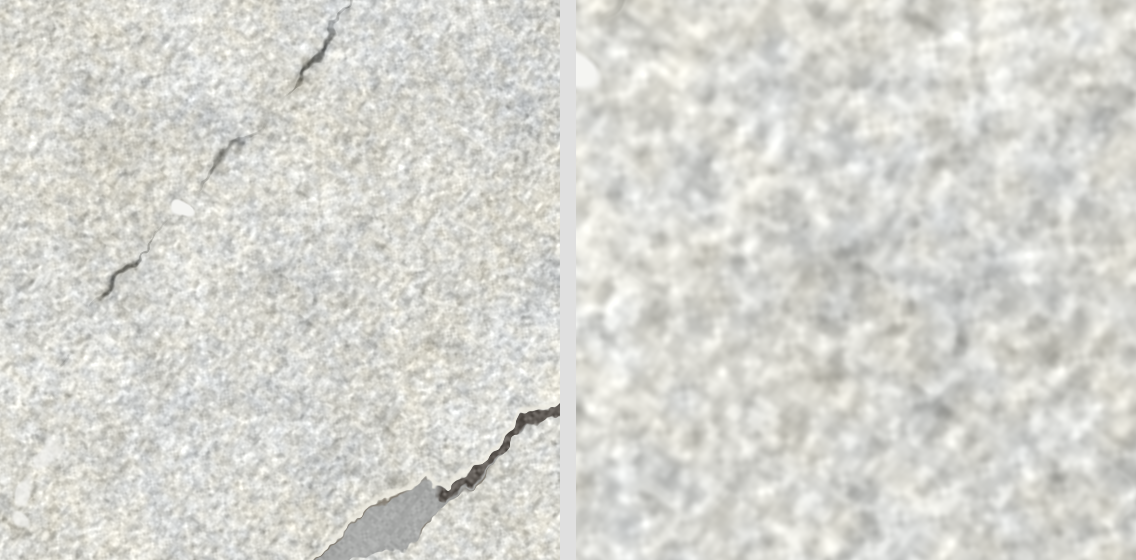
Left: the whole. Right: its middle third, enlarged.
Reproduce this texture procedurally as a three.js fragment shader.

```glsl
varying vec2 vUv;

float hash(vec2 p) {
  vec3 q = fract(vec3(p.xyx) * 0.1031);
  q += dot(q, q.yzx + 33.33);
  return fract((q.x + q.y) * q.z);
}

float noise(vec2 p) {
  vec2 i = floor(p), f = fract(p);
  f *= f * (3.0 - 2.0 * f);
  return mix(mix(hash(i), hash(i + vec2(1.0, 0.0)), f.x),
             mix(hash(i + vec2(0.0, 1.0)), hash(i + 1.0), f.x), f.y);
}

// Centred noise on a turned grid, so the cells do not line up with the canvas
float grain(vec2 p, float scale) {
  return noise(mat2(0.8, 0.6, -0.6, 0.8) * p * scale + scale + 100.0) - 0.5;
}

float ramp(float x, float a, float b) {
  return clamp((x - a) / (b - a), 0.0, 1.0);
}

float segment(vec2 p, vec2 a, vec2 b) {
  vec2 d = b - a;
  return length(p - a - d * clamp(dot(p - a, d) / dot(d, d), 0.0, 1.0));
}

float spot(vec2 p, vec2 centre, float radius) {
  return 1.0 - smoothstep(0.6 * radius, radius, length(p - centre));
}

vec3 stone(vec2 p) {
  vec2 warped = p + 0.006 * vec2(grain(p, 60.0), grain(p + 3.0, 60.0));
  vec2 lightStep = vec2(0.004, -0.005);
  float relief = grain(warped, 105.0) - grain(warped + lightStep, 105.0);
  float pits = smoothstep(0.08, 0.45, grain(warped + 5.0, 75.0));
  float shade = 0.10 * grain(warped, 65.0) + 0.13 * grain(warped, 130.0)
              + 0.10 * grain(p, 230.0) + 0.07 * grain(p, 13.0)
              + 0.04 * grain(p, 5.0) + 0.13 * relief - 0.07 * pits;
  float warmth = 0.03 * grain(p, 8.0) + 0.03 * grain(p, 50.0);
  return vec3(0.853, 0.852, 0.829) + shade + warmth * vec3(0.6, 0.1, -1.0);
}

// Broken hairline running up the diagonal
vec3 addHairline(vec3 color, vec2 p) {
  vec2 q = p + 0.022 * vec2(grain(p, 28.0), grain(p + 7.0, 28.0))
             + 0.009 * vec2(grain(p, 90.0), grain(p + 7.0, 90.0));
  float d = segment(q, vec2(0.04, 0.24), vec2(0.19, 0.48));
  d = min(d, segment(q, vec2(0.19, 0.48), vec2(0.30, 0.61)));
  d = min(d, segment(q, vec2(0.30, 0.61), vec2(0.52, 0.83)));
  d = min(d, segment(q, vec2(0.52, 0.83), vec2(0.64, 1.01)));
  float open = max(spot(p, vec2(0.57, 0.89), 0.07),
               max(spot(p, vec2(0.41, 0.72), 0.05), spot(p, vec2(0.21, 0.50), 0.06)));
  float strength = smoothstep(-0.3, 0.3, grain(p, 17.0)) * ramp(p.y, 0.2, 0.5);
  color -= 0.10 * (1.0 - smoothstep(0.0, 0.022, d)) * (0.3 + 0.7 * open);
  color -= (0.18 * strength + 0.16 * open) * (1.0 - smoothstep(0.001, 0.004 + 0.005 * open, d));
  return color;
}

// Grey flaked hollow that narrows into a dark, jagged crack
vec3 addFracture(vec3 color, vec2 p) {
  float x = p.x + 0.012 * grain(p, 45.0);
  float y = p.y + 0.016 * grain(p + 2.0, 50.0) + 0.007 * grain(p, 120.0);
  float top = -0.01 + 0.10 * ramp(x, 0.55, 0.66) + 0.05 * ramp(x, 0.66, 0.76)
            - 0.015 * ramp(x, 0.77, 0.80) + 0.055 * ramp(x, 0.80, 0.87)
            + 0.075 * ramp(x, 0.87, 0.93) + 0.02 * ramp(x, 0.93, 1.0);
  float bottom = -0.04 + 0.055 * ramp(x, 0.57, 0.66) + 0.075 * ramp(x, 0.72, 0.79)
               + 0.06 * ramp(x, 0.79, 0.87) + 0.075 * ramp(x, 0.87, 0.92)
               + 0.035 * ramp(x, 0.92, 1.0);
  float depth = top - y;
  float inside = smoothstep(-0.002, 0.002, depth) * smoothstep(-0.002, 0.002, y - bottom);

  float rim = smoothstep(-0.016, -0.006, depth) * (1.0 - smoothstep(-0.003, 0.001, depth));
  color = mix(color, vec3(0.95, 0.94, 0.90), 0.75 * rim * ramp(p.x, 0.48, 0.56));

  vec3 hollow = vec3(0.655, 0.66, 0.655) + 0.09 * grain(p, 200.0) + 0.06 * grain(p, 35.0);
  float lip = 1.0 - smoothstep(0.001, 0.006, min(depth, y - bottom));
  hollow = mix(hollow, vec3(0.46, 0.42, 0.36), 0.7 * lip * smoothstep(-0.2, 0.2, grain(p, 22.0)));
  float gap = ramp(x, 0.780, 0.790) * (1.0 - smoothstep(0.018, 0.025, depth));
  hollow = mix(hollow, vec3(0.37, 0.35, 0.33) + 0.22 * grain(p, 170.0), gap);
  return mix(color, hollow, inside);
}

void main() {
  vec3 color = addHairline(stone(vUv), vUv);

  // Chalky white flecks
  vec2 q = vUv + 0.035 * vec2(grain(vUv, 30.0), grain(vUv + 4.0, 30.0));
  float chalk = max(spot(q, vec2(0.08, 0.18), 0.035), spot(q, vec2(0.045, 0.13), 0.028));
  chalk = max(chalk, spot(q, vec2(0.035, 0.07), 0.03));
  chalk = max(0.7 * chalk, spot(q, vec2(0.33, 0.617), 0.015));
  color = mix(color, vec3(0.96, 0.96, 0.95), chalk);

  gl_FragColor = vec4(addFracture(color, vUv), 1.0);
}
```
